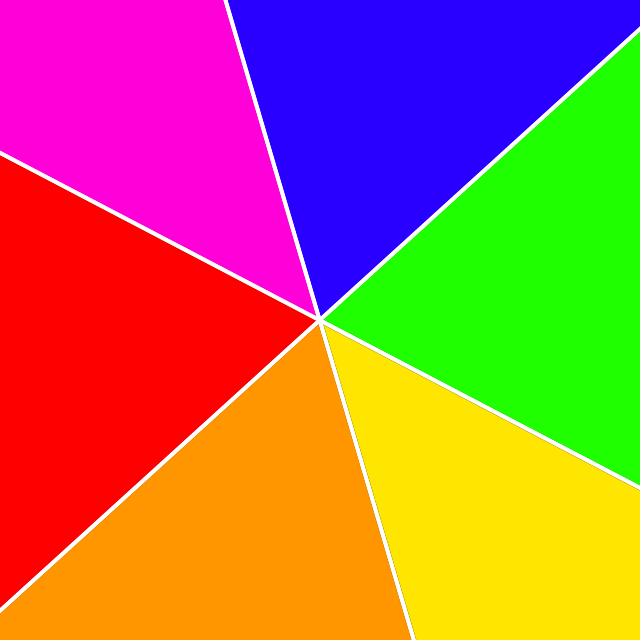
Write a WebGL 2 fragment shader that draws this background.

```glsl
#version 300 es
precision highp float;
// Six bright colour wedges divided by three white lines that cross at the centre.

uniform vec2 u_resolution;
out vec4 fragColor;

const vec2 CENTER = vec2(0.4995, 0.4997);
const float HALF_WIDTH = 0.0033;   // half thickness of the white lines
const float RIM_WIDTH = 0.0008;    // faint dark rim beside the lines
const vec3 LINE_COLOR = vec3(1.0);

// Direction of each full line, in degrees counter-clockwise from the right
const float LINE_ANGLES[3] = float[3](-27.63, 42.27, 106.4);

// Wedge colours counter-clockwise from the first line; alpha is the rim strength
const vec4 WEDGES[6] = vec4[6](
    vec4(0.12, 1.00, 0.00, 0.08),
    vec4(0.16, 0.00, 1.00, 0.00),
    vec4(1.00, 0.00, 0.85, 0.00),
    vec4(1.00, 0.00, 0.00, 0.08),
    vec4(1.00, 0.59, 0.00, 0.15),
    vec4(1.00, 0.90, 0.00, 0.30));

// Pick the wedge that holds the direction of p
vec4 wedgeAt(vec2 p) {
    float turn = mod(degrees(atan(p.y, p.x)) - LINE_ANGLES[0], 360.0);
    vec4 wedge = WEDGES[0];
    for (int i = 1; i < 6; i++) {
        float start = LINE_ANGLES[i % 3] + 180.0 * float(i / 3) - LINE_ANGLES[0];
        if (turn >= start) wedge = WEDGES[i];
    }
    return wedge;
}

// Distance from p to the nearest of the three lines
float lineDistance(vec2 p) {
    float nearest = 1.0;
    for (int i = 0; i < 3; i++) {
        float angle = radians(LINE_ANGLES[i]);
        nearest = min(nearest, abs(dot(p, vec2(-sin(angle), cos(angle)))));
    }
    return nearest;
}

// Antialiased coverage of a band around the lines
float band(float dist, float halfWidth, float pixel) {
    return 1.0 - smoothstep(-0.5 * pixel, 0.5 * pixel, dist - halfWidth);
}

void main() {
    float pixel = 1.0 / min(u_resolution.x, u_resolution.y);
    vec2 p = (gl_FragCoord.xy - CENTER * u_resolution) * pixel;

    vec4 wedge = wedgeAt(p);
    float dist = lineDistance(p);

    // Fill, then rim, then white line on top
    vec3 color = wedge.rgb;
    color *= 1.0 - wedge.a * band(dist, HALF_WIDTH + RIM_WIDTH, pixel);
    color = mix(color, LINE_COLOR, band(dist, HALF_WIDTH, pixel));

    fragColor = vec4(color, 1.0);
}
```
